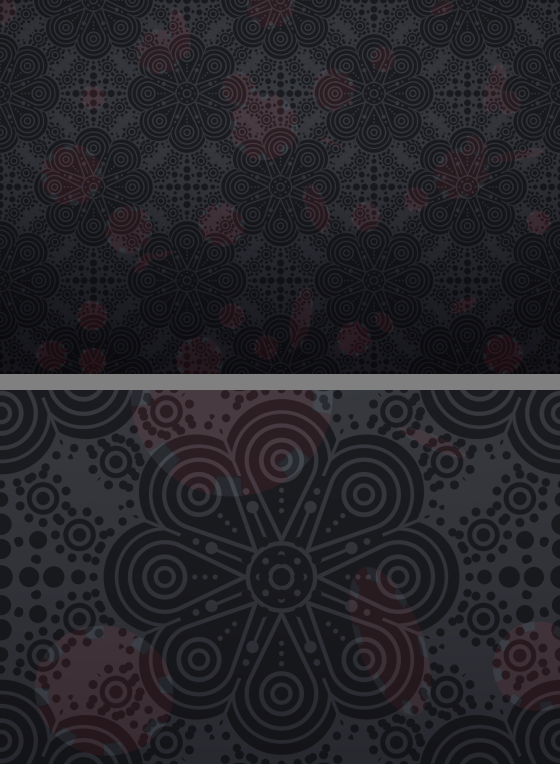
Top, the full canvas; bottom, a detail of the centre.
This pattern is drawn by a Shadertoy shader. Its source:

```glsl
const float TAU = 6.28318;
const float PETALS = 8.0;
const int CHIPS = 36;

vec3 hash3(float n) {
    vec3 v = fract(vec3(n + 3.7) * vec3(0.1031, 0.1030, 0.0973));
    v += dot(v, v.yzx + 33.33);
    return fract((v.xxy + v.yzz) * v.zyx);
}

vec2 rotate(vec2 p, float a) {
    float c = cos(a), s = sin(a);
    return vec2(c * p.x + s * p.y, c * p.y - s * p.x);
}

float fill(float d, float px) { return 1.0 - smoothstep(-px, px, d); }
float line(float d, float halfWidth, float px) { return fill(abs(d) - halfWidth, px); }
float disc(vec2 p, float r) { return length(p) - r; }

// Offset to the nearest point of a lattice with a second point at each cell centre
vec2 nearestCentre(vec2 p) {
    vec2 a = p - round(p);
    vec2 b = p - 0.5 - round(p - 0.5);
    return dot(a, a) < dot(b, b) ? a : b;
}

// Folds the plane into one wedge centred on the x axis
vec2 foldWedge(vec2 p, float count) {
    float wedge = TAU / count;
    float a = atan(p.y, p.x);
    a -= wedge * round(a / wedge);
    return length(p) * vec2(cos(a), sin(a));
}

float dotRing(vec2 p, float radius, float count, float size) {
    return disc(foldWedge(p, count) - vec2(radius, 0.0), size);
}

// Cone with a rounded end, pointed at the origin
float teardrop(vec2 p, float len, float r) {
    p.y = abs(p.y);
    float s = r / len, c = sqrt(1.0 - s * s);
    float along = p.x * c + p.y * s;
    if (along < 0.0) return length(p);
    return along > len * c ? disc(p - vec2(len, 0.0), r) : p.y * c - p.x * s;
}

// Dark flower with pale line work; returns ink coverage
float flower(vec2 p, float px) {
    float r = length(p);
    vec2 w = foldWedge(p, PETALS);
    vec2 eye = w - vec2(0.208, 0.0);
    vec2 seam = rotate(vec2(w.x, abs(w.y)), 0.5 * TAU / PETALS);
    float drop = teardrop(w - vec2(0.065, 0.0), 0.143, 0.062);
    float body = min(disc(w - vec2(0.215, 0.0), 0.102), r - 0.2);
    float outside = step(0.0, drop);

    // Petal outlines and outer arcs
    float pale = line(drop, 0.0038, px);
    pale = max(pale, outside * line(disc(eye, 0.086), 0.0032, px) * step(0.0, eye.x));

    // Concentric eye, cap and beads
    pale = max(pale, line(disc(eye, 0.036), 0.0042, px));
    pale = max(pale, line(disc(eye, 0.016), 0.0038, px));
    float bead = abs(fract(w.x * 55.0) - 0.5) / 55.0;
    float inStem = step(0.108, w.x) * step(w.x, 0.164);
    pale = max(pale, inStem * fill(length(vec2(bead, w.y)) - 0.0045, px));

    // Stalks and beads between petals
    float stalk = max(abs(seam.y) - 0.003, max(0.065 - seam.x, seam.x - 0.13));
    pale = max(pale, fill(min(stalk, disc(seam - vec2(0.135, 0.0), 0.011)), px));
    pale = max(pale, fill(disc(seam - vec2(0.165, 0.0), 0.006), px));
    pale = max(pale, line(seam.y, 0.003, px) * step(0.195, seam.x));

    // Hub
    float hub = max(line(r - 0.06, 0.004, px), line(r - 0.02, 0.004, px));
    hub = max(hub, fill(dotRing(p, 0.04, PETALS, 0.006), px));
    pale = r < 0.06 ? hub : max(pale, hub);
    return fill(body, px) * (1.0 - pale);
}

// Beads and ringed dots filling the space between flowers
float beadField(vec2 gap, vec2 fromFlower, vec2 p, float px) {
    vec2 g = abs(gap);
    g = g.x < g.y ? g.yx : g;
    vec2 ringA = g - vec2(0.14, 0.075);
    vec2 ringB = g - vec2(0.205);
    vec2 ring = length(ringA) < length(ringB) ? ringA : ringB;
    vec2 petal = foldWedge(fromFlower, PETALS) - vec2(0.215, 0.0);

    float large = min(disc(g, 0.021), disc(g - vec2(0.05, 0.0), 0.018));
    large = min(large, disc(g - vec2(0.094, 0.0), 0.019));
    large = min(large, disc(g - vec2(0.138, 0.0), 0.013));
    large = min(large, disc(g - vec2(0.066), 0.016));
    float small = min(dotRing(ring, 0.043, 10.0, 0.008), dotRing(petal, 0.12, 26.0, 0.0075));

    // Loose beads keep clear of the other ornaments
    float clearance = min(min(large, length(ring) - 0.052), length(petal) - 0.129);
    vec2 cell = (fract(rotate(p, TAU / 8.0) * 22.6274) - 0.5) / 22.6274;
    float loose = disc(cell, 0.009 * smoothstep(0.0, 0.012, clearance));
    float ink = fill(min(min(large, small), loose), px);
    float ringed = fill(disc(ring, 0.029), px) * (1.0 - line(disc(ring, 0.016), 0.004, px));
    return max(ink, ringed) * fill(0.105 - length(petal), px);
}

// Tilted gaming chip: x is red cover, y is pale rim notches
vec2 chip(vec2 p, float radius, float tilt, float phase, float px) {
    vec2 q = rotate(p, phase * TAU) / vec2(radius, radius * tilt);
    float r = length(q);
    float cover = fill((r - 1.0) * radius * tilt, px);
    float notch = abs(fract(atan(q.y, q.x) / TAU * 8.0 + phase) - 0.5);
    float rim = smoothstep(0.78, 0.83, r) * (1.0 - smoothstep(0.17, 0.21, notch));
    return cover * vec2(1.0 - rim, rim);
}

void mainImage(out vec4 fragColor, in vec2 fragCoord) {
    vec2 uv = fragCoord / iResolution.xy;
    float tilesDown = 2.0;
    vec2 p = fragCoord / iResolution.y * tilesDown;
    vec2 extent = iResolution.xy / iResolution.y * tilesDown;
    float px = 0.75 * tilesDown / iResolution.y;

    // Lit slate ground and ornament
    vec3 ground = mix(vec3(0.105, 0.107, 0.135), vec3(0.207, 0.215, 0.237), smoothstep(-0.05, 0.72, uv.y));
    vec2 side = uv - vec2(0.5, 0.65);
    ground *= 1.04 - 0.5 * dot(side, side);
    vec2 fromFlower = nearestCentre(p - vec2(0.5, 0.0));
    float ink = max(flower(fromFlower, px), beadField(nearestCentre(p), fromFlower, p, px));
    vec3 color = mix(ground, ground * vec3(0.49, 0.49, 0.51), ink);

    // Scattered translucent chips
    vec2 cover = vec2(0.0);
    for (int i = 0; i < CHIPS; i++) {
        float n = float(i);
        vec3 place = hash3(n), form = hash3(n + 71.0);
        vec2 centre = (fract(n * vec2(0.7549, 0.5698) + 0.22 * place.xy)) * extent;
        float radius = mix(0.065, 0.2, pow(form.x, 3.0));
        float tilt = mix(0.18, 1.0, smoothstep(0.0, 0.45, form.y));
        cover = max(cover, chip(p - centre, radius, tilt, form.z, px) * mix(0.75, 1.0, place.z));
    }
    color += cover.x * vec3(0.072, 0.01, 0.013);
    color += cover.y * (1.0 - cover.x) * vec3(0.06, 0.066, 0.07);
    fragColor = vec4(color, 1.0);
}
```
